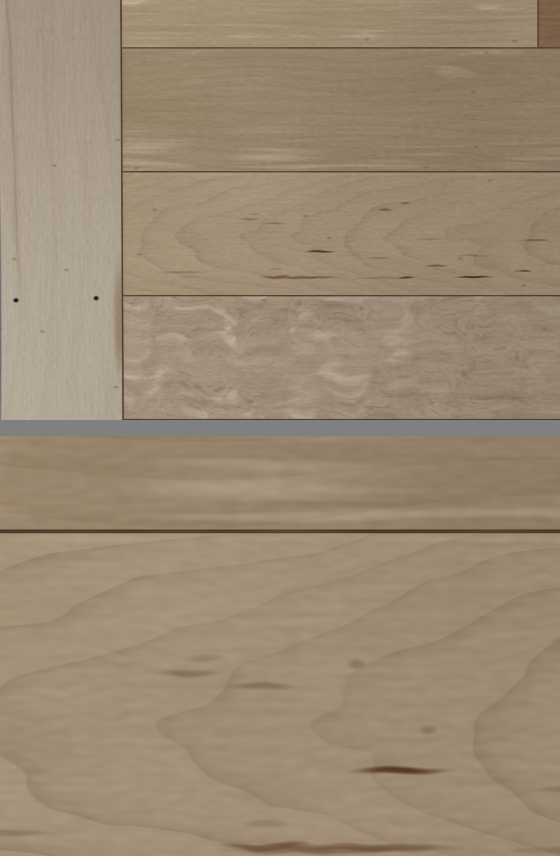
Top, the full canvas; bottom, a detail of the centre.
This texture is drawn by a Shadertoy shader. Its source:

```glsl
vec2 hash2(vec2 p) {
    p = vec2(dot(p, vec2(127.1, 311.7)), dot(p, vec2(269.5, 183.3)));
    return fract(sin(p) * 43758.55);
}

// Gradient noise, about -0.7 to 0.7
float noise(vec2 p) {
    vec2 i = floor(p), f = p - i, u = f * f * f * (f * (f * 6.0 - 15.0) + 10.0);
    vec2 e = vec2(1, 0);
    float a = dot(hash2(i) * 2.0 - 1.0, f);
    float b = dot(hash2(i + e) * 2.0 - 1.0, f - e);
    float c = dot(hash2(i + e.yx) * 2.0 - 1.0, f - e.yx);
    float d = dot(hash2(i + 1.0) * 2.0 - 1.0, f - 1.0);
    return mix(mix(a, b, u.x), mix(c, d, u.x), u.y);
}

float fbm(vec2 p) {
    float sum = 0.0, amp = 1.0;
    for (int i = 0; i < 4; i++) {
        sum += amp * noise(p);
        p = p * 2.03 + 17.3;
        amp *= 0.5;
    }
    return sum;
}

// Growth ring: a sharp dark edge that fades to one side
float growthLine(float field, float fade) {
    float s = fract(field), w = clamp(1.5 * fwidth(field), 0.04, 0.5);
    return smoothstep(0.0, w, s) * exp(-s / fade);
}

// Elongated soft spot
float fleck(vec2 p, vec2 centre, vec2 size) {
    return 1.0 - smoothstep(0.3, 1.3, length((p - centre) / size));
}

float seam(float dist, float halfWidth, float px) {
    return 1.0 - smoothstep(-0.7 * px, 0.7 * px, abs(dist) - halfWidth);
}

vec3 uprightBoard(vec2 p) {
    float tone = fbm(vec2(p.x * 9.0, p.y * 1.3) + 4.0);
    vec3 col = mix(vec3(0.695, 0.65, 0.585), vec3(0.635, 0.58, 0.515), smoothstep(0.2, 1.0, p.y));
    col += 0.02 * tone + 0.02 * (1.0 - smoothstep(0.0, 0.15, p.x));
    float f = p.x * 13.0 + 1.5 * noise(p * vec2(5.0, 1.2));
    col -= vec3(0.015, 0.018, 0.02) * growthLine(f, 0.2);
    // Reddish mineral line and a shadow beside the joint
    float line = p.x - 0.065 + 0.05 * p.y - 0.025 * noise(p.yx * vec2(3.0, 1.0));
    col -= vec3(0.06, 0.08, 0.10) * exp(-abs(line) * 260.0) * smoothstep(0.2, 0.5, p.y);
    col -= vec3(0.10, 0.12, 0.14) * fleck(p, vec2(0.284, 0.24), vec2(0.014, 0.14));
    // Nail holes
    for (int i = 0; i < 2; i++) {
        float hole = fleck(p, vec2(0.038 + 0.191 * float(i), 0.285 + 0.005 * float(i)), vec2(0.007, 0.006));
        col = mix(col, vec3(0.12, 0.11, 0.10), hole);
    }
    return mix(col, vec3(0.42, 0.43, 0.44), fleck(p, vec2(0.0, 0.2), vec2(0.004, 0.35)));
}

vec3 levelBoard(vec2 p, float row) {
    float tone = fbm(p * vec2(2.5, 9.0) + row * 9.0);
    vec3 col;
    if (row < 0.5) {
        // Wavy figure: rippled lines over mottled, partly pale wood
        vec2 warp = vec2(noise(p * 11.0), noise(p * 11.0 + 31.0));
        float figure = fbm(p * vec2(4.0, 10.0) + 0.5 * warp) + 3.0 * p.y;
        float calm = smoothstep(-0.6, 0.3, noise(p * 5.0 + 8.0));
        col = vec3(0.625, 0.555, 0.48) - vec3(0.085, 0.09, 0.095) * calm * growthLine(figure * 7.0, 0.3);
        col += 0.06 * fbm(p * vec2(12.0, 32.0) + warp);
        float pale = smoothstep(0.0, 0.7, fbm(p * vec2(9.0, 24.0) + 1.2 * warp + 5.0));
        col += vec3(0.11, 0.12, 0.13) * pale * (1.0 - 0.6 * smoothstep(0.6, 1.2, p.x));
    } else if (row < 1.5) {
        // Nested arches opening to the right
        float dy = p.y - 0.43 - 0.04 * noise(p * vec2(3.0, 5.0));
        float arch = p.x - 20.0 * dy * dy + 0.18 * fbm(p * vec2(2.5, 6.0));
        float fade = 0.8 + 0.7 * noise(p * 5.0);
        col = vec3(0.625, 0.555, 0.46) - vec3(0.065, 0.07, 0.065) * fade * growthLine(arch * 7.5, 0.16);
        for (int i = 0; i < 20; i++) {
            vec2 h = hash2(vec2(float(i), 7.0)), g = hash2(vec2(float(i), 23.0));
            vec2 centre = vec2(0.40 + 0.88 * h.x, 0.337 + 0.2 * h.y * h.y);
            vec2 size = vec2(mix(0.012, 0.085, g.x * (1.0 - h.y)), 0.0032);
            centre.y += 0.004 * noise(vec2(p.x * 30.0, float(i)));
            col = mix(col, vec3(0.33, 0.20, 0.12), fleck(p, centre, size) * mix(0.2, 0.95, g.y * g.y));
        }
    } else {
        // Straight grain, with fine pale streaks low in the middle board
        float f = p.y * 36.0 + 2.5 * noise(p * vec2(2.0, 6.0));
        col = row < 2.5 ? vec3(0.58, 0.51, 0.415) : vec3(0.625, 0.555, 0.45);
        if (p.x > 1.281 && row > 2.5) col = vec3(0.50, 0.40, 0.30);
        col -= vec3(0.026, 0.03, 0.032) * growthLine(f, 0.25);
        float streak = smoothstep(-0.2, 0.6, noise(p * vec2(4.0, 110.0)) + 0.6 * noise(p * 5.0 + 2.0));
        float low = 1.0 - smoothstep(0.64, 0.74, p.y);
        col += vec3(0.08, 0.085, 0.09) * streak * (row < 2.5 ? low : 0.45);
        // Pale wisps along the upper edge
        float wisp = fbm(p * vec2(5.0, 28.0) + 12.0) - 0.25;
        col += 0.09 * smoothstep(0.0, 0.4, wisp) * smoothstep(0.78, 0.87, p.y);
    }
    return (col + 0.025 * tone) * mix(1.03, 0.94, smoothstep(0.3, 1.33, p.x));
}

void mainImage(out vec4 fragColor, in vec2 fragCoord) {
    float px = 1.0 / iResolution.y;
    vec2 p = fragCoord * px;
    float joint = p.x - 0.293 + 0.005 * p.y;
    float row = floor((p.y - 0.001) / 0.295);
    bool upright = joint < 0.0;
    vec3 col = upright ? uprightBoard(p) : levelBoard(p, max(row, 0.0));

    // Fibres run along each board
    vec2 q = upright ? p.yx : p;
    col += 0.025 * noise(q * vec2(9.0, 140.0)) + 0.035 * noise(q * vec2(60.0, 180.0));

    // Small brown specks
    for (int i = 0; i < 26; i++) {
        vec2 h = hash2(vec2(float(i), 51.0));
        float spot = fleck(p, h * vec2(1.33, 1.0), vec2(0.007, 0.004));
        col = mix(col, vec3(0.42, 0.31, 0.22), 0.35 * spot);
    }

    // Joints, with a faint worn bevel
    float rowDist = p.y - 0.001 - 0.295 * floor((p.y - 0.001) / 0.295 + 0.5);
    float gap = seam(joint, 0.0018, px);
    if (!upright) {
        gap = max(gap, seam(rowDist, 0.0015, px));
        if (row > 2.5) gap = max(gap, seam(p.x - 1.281, 0.0015, px));
        col += 0.025 * exp(-abs(rowDist + 0.006) * 400.0);
    }
    col -= 0.04 * exp(-abs(joint) * 180.0);
    col = mix(col, vec3(0.25, 0.18, 0.12), gap * (0.85 + 0.2 * noise(p * 14.0)));
    fragColor = vec4(clamp(col, 0.0, 1.0), 1.0);
}
```
